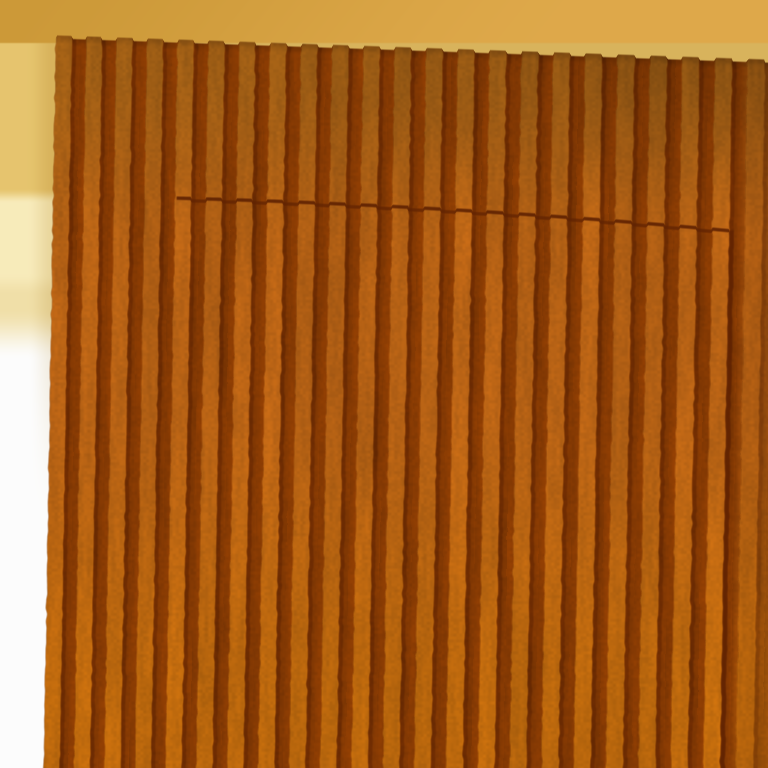
A WebGL 1 fragment shader for this texture:

```glsl
precision highp float;
// Vertical wooden slat panel with a flush door seam, beside a bright wall and under a warm ceiling.
uniform vec2 u_resolution;

const vec3 SLAT_TOP = vec3(0.61, 0.36, 0.08);
const vec3 SLAT_MID = vec3(0.71, 0.38, 0.08);
const vec3 SLAT_LOW = vec3(0.74, 0.41, 0.05);
const vec3 GROOVE = vec3(0.52, 0.225, 0.012);
const vec3 SHADOW = vec3(0.37, 0.13, 0.005);
const vec3 CEILING_DIM = vec3(0.80, 0.60, 0.22);
const vec3 CEILING_LIT = vec3(0.87, 0.66, 0.29);
const vec3 WALL = vec3(0.90, 0.77, 0.43);
const vec3 CREAM = vec3(0.97, 0.92, 0.73);
const vec3 WHITE = vec3(0.99);

const float SLAT_WIDTH = 0.53; // share of one repeat
const float DOOR_LEFT = 0.23;

float hash(vec2 p) {
  p = fract(p * vec2(0.1031, 0.1137));
  p += dot(p, p.yx + 33.33);
  return fract((p.x + p.y) * p.x * 17.0);
}

float noise(vec2 p) {
  vec2 i = floor(p);
  vec2 f = fract(p);
  f = f * f * (3.0 - 2.0 * f);
  return mix(mix(hash(i), hash(i + vec2(1.0, 0.0)), f.x),
             mix(hash(i + vec2(0.0, 1.0)), hash(i + 1.0), f.x), f.y);
}

// 1 inside a stripe of the given half width, fading over the soft distance
float stripe(float d, float halfWidth, float soft) {
  return 1.0 - smoothstep(halfWidth - soft, halfWidth + soft, abs(d));
}

// Slats lean slightly and widen toward the right
float slatCoord(vec2 p) {
  float d = p.x - mix(0.057, 0.0735, p.y);
  return 25.4 * d - 1.1 * d * d;
}

// Ceiling and the wall strip left of the panel
vec3 room(vec2 p, float soft) {
  vec3 wall = mix(WHITE, CREAM * vec3(0.97, 0.95, 0.9), smoothstep(0.53, 0.60, p.y));
  wall = mix(wall, CREAM, smoothstep(0.615, 0.645, p.y));
  wall = mix(wall, WALL, smoothstep(0.735, 0.755, p.y));
  wall *= 1.0 - vec3(0.06, 0.09, 0.16) * smoothstep(0.035, 0.07, p.x) * smoothstep(0.3, 0.65, p.y);
  vec3 ceiling = mix(CEILING_DIM, CEILING_LIT, smoothstep(0.0, 0.8, p.x + 0.8 * (1.0 - p.y)));
  return mix(wall, ceiling, smoothstep(-soft, soft, p.y - 0.944));
}

// Mottled wood, with streaks along the slats
float woodGrain(vec2 p, float id) {
  float streak = noise(vec2(p.x * 190.0, p.y * 22.0 + id * 7.0)) - 0.5;
  float mottle = noise(p * 260.0) - 0.5;
  float patches = noise(vec2(id * 3.7, p.y * 7.0)) - 0.5;
  return 1.0 + 0.08 * streak + 0.08 * mottle + 0.08 * patches;
}

// Face, groove and edge shadow of each slat
vec3 slats(vec2 p, float n, float face, float soft) {
  float id = floor(n + 0.2);
  vec3 wood = mix(SLAT_LOW, SLAT_MID, smoothstep(0.05, 0.5, p.y));
  wood = mix(wood, SLAT_TOP, smoothstep(0.65, 0.93, p.y));
  wood *= 0.97 + 0.06 * hash(vec2(id, 4.0));

  float right = smoothstep(21.7, 22.2, n);
  vec3 groove = mix(GROOVE, wood * 0.85, right * 0.65);
  groove *= mix(0.94, 1.05, smoothstep(0.55, 1.0, fract(n)));
  vec3 color = mix(groove, wood, face * (1.0 - 0.25 * right));
  float edge = stripe(fract(n) - SLAT_WIDTH - 0.07, 0.06, soft);
  color = mix(color, SHADOW, edge * 0.5 * (1.0 - 0.5 * right));

  color *= woodGrain(p, id);
  float dusk = smoothstep(0.7, 0.95, p.y) * smoothstep(0.3, 1.0, p.x);
  return color * (1.0 - 0.12 * dusk);
}

// Stepped seam across the top of the door and its right-hand joint
float doorSeam(vec2 p, float n, float face, float soft) {
  float t = (p.x - DOOR_LEFT) / 0.704;
  float seamY = 0.742 - 0.018 * t - 0.023 * t * t - 0.003 * (1.0 - face);
  float span = smoothstep(-soft, soft, p.x - DOOR_LEFT) * (1.0 - smoothstep(21.5, 21.6, n));
  float across = stripe(p.y - seamY, 0.0022, soft) * span;
  float joint = stripe(n - 21.58, 0.07, soft * 25.0) * (1.0 - smoothstep(0.698, 0.702, p.y));
  return max(across * mix(0.7, 0.9, face), joint * 0.75);
}

void main() {
  vec2 p = gl_FragCoord.xy / u_resolution;
  float soft = max(0.0016, 0.8 / min(u_resolution.x, u_resolution.y));
  float softN = soft * 25.0;

  float wobble = 0.05 * (noise(vec2(p.x * 30.0, p.y * 110.0)) - 0.5);
  float n = slatCoord(p) + wobble;
  float fromCentre = fract(n - 0.5 * SLAT_WIDTH + 0.5) - 0.5;
  float face = stripe(fromCentre, 0.5 * SLAT_WIDTH, softN);

  vec3 panel = slats(p, n, face, softN);
  panel = mix(panel, SHADOW, doorSeam(p, n, face, soft));

  // Slat ends rise a little above the grooves
  float topY = 0.950 - 0.034 * (p.x - 0.07) + 0.004 * face;
  panel *= 1.0 - 0.14 * smoothstep(0.012, 0.0, topY - p.y);
  float inside = smoothstep(-softN, softN, n) * smoothstep(-soft, soft, topY - p.y);

  gl_FragColor = vec4(mix(room(p, soft), panel, inside), 1.0);
}
```
